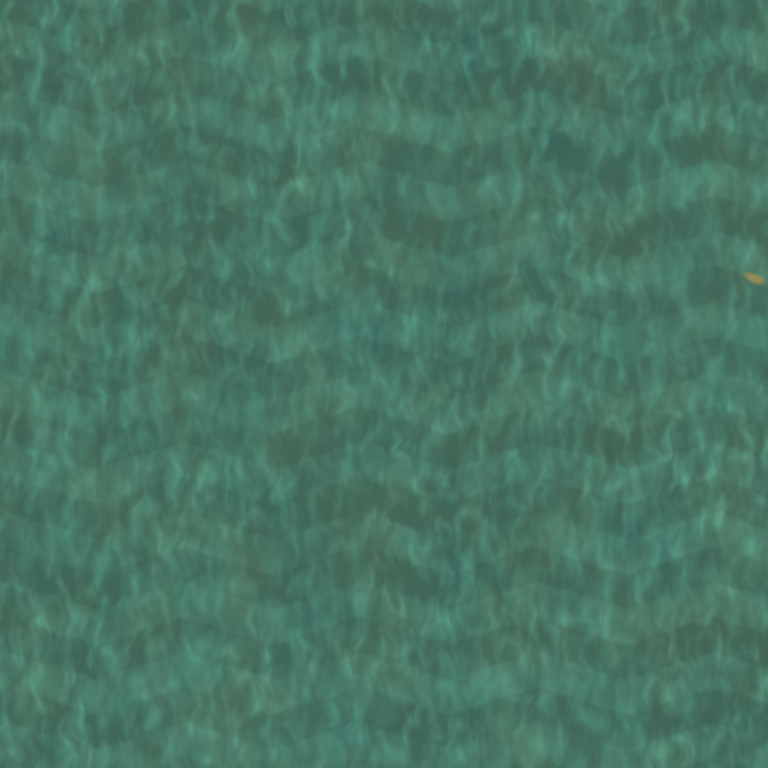
A Shadertoy shader for this texture:

```glsl
// Green woven cloth: soft horizontal chevron bands under a blotchy vertical grain.
// Bands come from a triangle wave; the grain is stretched, warped gradient noise
// in several sizes. One small ochre fleck lies near the right edge.

const float TAU = 6.2831853;

const vec3 SHADE_GREEN = vec3(0.235, 0.360, 0.308);
const vec3 LIGHT_TEAL  = vec3(0.345, 0.585, 0.502);
const vec3 OLIVE_TINT  = vec3(0.030, 0.004, -0.018);
const vec3 OCHRE       = vec3(0.62, 0.56, 0.34);

// Random unit vector for a lattice cell
vec2 cellGradient(vec2 cell, float seed) {
    vec3 q = fract(vec3(cell.xyx + seed * 17.3) * vec3(0.1031, 0.1030, 0.0973));
    q += dot(q, q.yzx + 33.33);
    float angle = TAU * fract((q.x + q.y) * q.z);
    return vec2(cos(angle), sin(angle));
}

// Gradient noise, roughly -0.7 to 0.7
float gradientNoise(vec2 p, float seed) {
    vec2 cell = floor(p);
    vec2 f = p - cell;
    vec2 w = f * f * f * (f * (f * 6.0 - 15.0) + 10.0);
    vec2 e = vec2(1.0, 0.0);
    float a = dot(cellGradient(cell, seed), f);
    float b = dot(cellGradient(cell + e.xy, seed), f - e.xy);
    float c = dot(cellGradient(cell + e.yx, seed), f - e.yx);
    float d = dot(cellGradient(cell + e.xx, seed), f - e.xx);
    return mix(mix(a, b, w.x), mix(c, d, w.x), w.y);
}

// Chevron bands: -1 in dark stripes, +1 in light ones
float chevron(vec2 p, vec2 period, float rise, vec2 peak, float softness) {
    float zigzag = 2.0 * abs(fract((p.x - peak.x) / period.x + 0.5) - 0.5);
    float wave = cos(TAU * (p.y - peak.y + rise * zigzag) / period.y);
    return 2.0 * smoothstep(-softness, softness, wave) - 1.0;
}

// Vertical grain: octaves of stretched noise, bent by a small warp
float fibres(vec2 p, vec2 frequency) {
    p += vec2(0.010, 0.014) * vec2(gradientNoise(p * vec2(26.0, 30.0), 1.0),
                                   gradientNoise(p * vec2(34.0, 22.0), 2.0));
    float sum = 0.0;
    float weight = 1.0;
    for (int i = 0; i < 3; i++) {
        sum += weight * gradientNoise(p * frequency, 3.0 + float(i));
        frequency *= vec2(1.65, 1.75);
        weight *= 0.62;
    }
    return sum;
}

// Slanted elliptical spot with a soft rim
float fleck(vec2 p, vec2 centre, vec2 radii, float angle) {
    float c = cos(angle);
    float s = sin(angle);
    vec2 q = mat2(c, -s, s, c) * (p - centre);
    return 1.0 - smoothstep(0.3, 1.1, length(q / radii));
}

void mainImage(out vec4 fragColor, in vec2 fragCoord) {
    vec2 p = fragCoord / iResolution.y;

    // Bands, with slightly uneven edges
    vec2 wobble = 0.004 * vec2(gradientNoise(p * 30.0, 7.0), gradientNoise(p * 34.0, 8.0));
    float band = chevron(p + wobble, vec2(0.230, 0.0915), 0.036, vec2(0.24, 0.86), 0.25);

    // Grain, mottling and broad wear; grain strength varies over the cloth
    float wear = gradientNoise(p * vec2(6.0, 5.0), 9.0);
    float mottle = gradientNoise(p * vec2(25.0, 15.0), 10.0);
    float grain = fibres(p, vec2(50.0, 23.0));
    float strength = 0.43 + 0.22 * gradientNoise(p * 6.0, 11.0);

    // Tone, with highlights stronger than shadows
    float tone = 0.435 + 0.080 * band + strength * (grain + 0.35 * grain * grain)
               + 0.24 * mottle + 0.19 * wear;
    tone = max(tone, 0.22 + 0.4 * (tone - 0.22));
    vec3 colour = mix(SHADE_GREEN, LIGHT_TEAL, clamp(tone, 0.0, 1.12));

    // Slow drift between teal and olive
    float hue = gradientNoise(p * vec2(11.0, 8.0), 12.0)
              + 0.6 * gradientNoise(p * vec2(40.0, 18.0), 13.0);
    colour += OLIVE_TINT * hue;

    // Stray fibre
    float spot = fleck(p + wobble, vec2(0.983, 0.637), vec2(0.019, 0.008), -0.45);
    colour = mix(colour, OCHRE, 0.85 * spot);

    fragColor = vec4(colour, 1.0);
}
```
